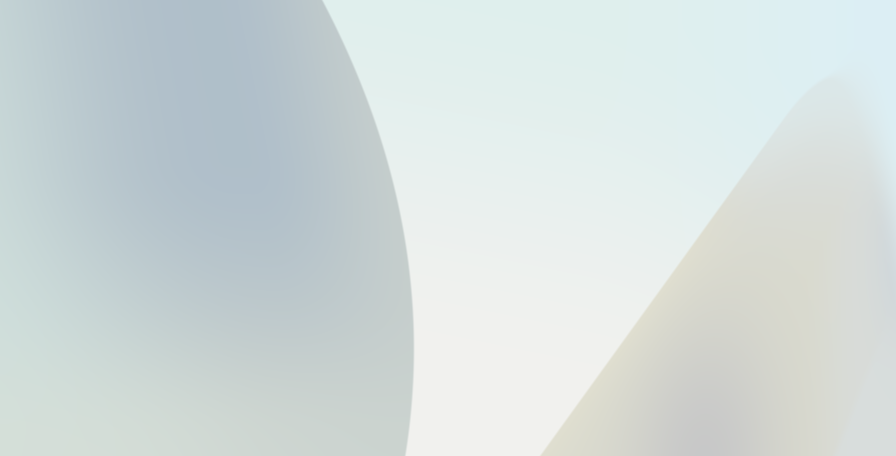
Write a WebGL 1 fragment shader that draws this background.

```glsl
precision highp float;

uniform vec2 u_resolution;

#define ASPECT 1.969
#define BULGE_X 0.462
#define BULGE_Y 0.235
#define BULGE_CURVE 0.175
#define TIP_ROUNDING 0.2
#define CRISP_EDGE 0.003
#define SOFT_EDGE 0.045

// Polynomial smooth maximum
float smoothMax(float a, float b, float k) {
  float h = max(k - abs(a - b), 0.0) / k;
  return max(a, b) + h * h * k * 0.25;
}

// Elliptical falloff, 1 at the centre
float glow(vec2 p, vec2 centre, vec2 radius) {
  vec2 d = (p - centre) / radius;
  return exp(-dot(d, d));
}

// Signed distance to the parabolic left form, negative inside
float bulgeDistance(vec2 uv) {
  float y = uv.y - BULGE_Y;
  float slope = 2.0 * BULGE_CURVE * ASPECT * y;
  float offset = uv.x - BULGE_X + BULGE_CURVE * y * y;
  return offset * ASPECT / sqrt(1.0 + slope * slope);
}

// Signed distance to the rounded petal on the right, negative inside
float petalDistance(vec2 uv) {
  vec2 p = vec2(uv.x * ASPECT, uv.y);
  float leftSide = (p.y - 1.381 * (p.x - 1.187)) * 0.586;
  float rightSide = (p.y - 0.768 + 4.82 * (p.x - 1.918)) * 0.203;
  return smoothMax(leftSide, rightSide, TIP_ROUNDING);
}

vec3 skyColor(vec2 uv) {
  vec3 warmWhite = vec3(0.945, 0.945, 0.935);
  vec3 mint = vec3(0.875, 0.937, 0.930);
  vec3 paleBlue = vec3(0.862, 0.935, 0.960);
  float lift = smoothstep(0.2, 1.08, uv.y + 0.4 * (uv.x - 0.45));
  float corner = smoothstep(0.65, 1.05, uv.x) * smoothstep(0.1, 0.9, uv.y);
  return mix(mix(warmWhite, mint, lift), paleBlue, corner);
}

vec3 bulgeColor(vec2 uv) {
  vec3 mint = vec3(0.815, 0.875, 0.860);
  vec3 sage = vec3(0.780, 0.812, 0.802);
  vec3 slate = vec3(0.688, 0.748, 0.790);
  vec3 mist = vec3(0.840, 0.872, 0.842);
  vec3 color = mix(mint, sage, smoothstep(0.0, 0.32, uv.x));
  float base = 1.0 - smoothstep(-0.05, 0.38, uv.y);
  color = mix(color, mist, base * mix(0.75, 0.3, smoothstep(0.1, 0.45, uv.x)));
  float x = uv.x + 0.1 * (uv.y - 0.7);
  float shade = smoothstep(-0.13, 0.25, x) * (1.0 - smoothstep(0.27, 0.47, x));
  return mix(color, slate, shade * smoothstep(0.05, 0.65, uv.y));
}

vec3 petalColor(vec2 uv, float d, vec3 sky) {
  vec3 ivory = vec3(0.852, 0.855, 0.808);
  vec3 pearl = vec3(0.850, 0.862, 0.846);
  vec3 cream = vec3(0.878, 0.873, 0.815);
  vec3 mauve = vec3(0.772, 0.774, 0.780);
  vec3 hazeBlue = vec3(0.795, 0.835, 0.865);

  // Pale upper body and right side over an ivory core
  float pale = max(smoothstep(0.35, 0.65, uv.y), smoothstep(0.89, 0.96, uv.x));
  vec3 color = mix(ivory, pearl, pale);

  // Shadowed lower hollow and cream left rim
  color = mix(color, mauve, 0.9 * glow(uv, vec2(0.785, -0.02), vec2(0.085, 0.32)));
  float rim = exp(min(d, 0.0) / 0.06) * (1.0 - smoothstep(0.4, 0.7, uv.y));
  color = mix(color, cream, rim * (1.0 - smoothstep(0.8, 0.9, uv.x)));

  // Blue haze on the right, then the tip melting into the sky
  color = mix(color, hazeBlue, 0.8 * glow(uv, vec2(1.015, 0.46), vec2(0.04, 0.24)));
  float melt = (1.0 - smoothstep(0.0, 0.16, -d)) * smoothstep(0.5, 0.8, uv.y);
  return mix(color, sky, 0.6 * melt);
}

void main() {
  vec2 uv = gl_FragCoord.xy / u_resolution;
  float pixel = 1.0 / u_resolution.y;
  vec3 sky = skyColor(uv);
  vec3 color = sky;

  // Petal: crisp on the left, diffuse on the right
  float petal = petalDistance(uv);
  float softness = mix(CRISP_EDGE, SOFT_EDGE, smoothstep(0.92, 0.98, uv.x));
  softness = max(softness, pixel);
  float petalMask = 1.0 - smoothstep(-softness, softness, petal);
  color = mix(color, petalColor(uv, petal, sky), petalMask);

  // Faint fold at the lower right
  float foldEdge = uv.x - 0.931 - 0.21 * uv.y + 0.05 * uv.y * uv.y;
  float fold = smoothstep(-0.005, 0.006, foldEdge) * (1.0 - smoothstep(0.15, 0.36, uv.y));
  color = mix(color, vec3(0.845, 0.870, 0.872), 0.65 * fold);

  // Large form on the left
  float edge = max(CRISP_EDGE, pixel);
  float bulgeMask = 1.0 - smoothstep(-edge, edge, bulgeDistance(uv));
  color = mix(color, bulgeColor(uv), bulgeMask);

  gl_FragColor = vec4(color, 1.0);
}
```
